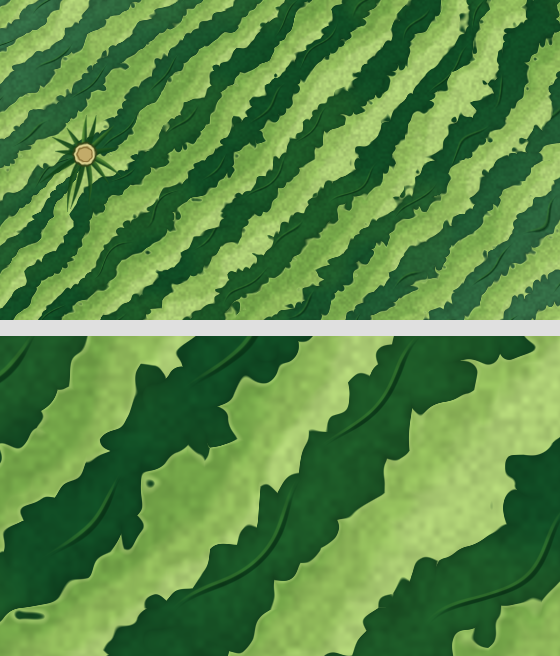
Top, the full canvas; bottom, a detail of the centre.
Reproduce this texture procedurally as a Shadertoy shader.

```glsl
// Melon rind: diagonal pale stripes with frayed edges over dark green, veins and a stem scar.
// A slightly fanned phase field counts the stripes; one extra stripe branches off at the stem.
// Noise frays the edges, and loops place the leaves around the stem.

#define STEM vec2(0.265, 0.518)  // stem centre, in canvas heights
#define PITCH 0.165              // stripe spacing across the stripes
#define LIGHT_HALF 0.258         // half width of a pale stripe, in periods
#define WANDER 0.34              // slow drift of the stripes, in periods
#define FRAY 0.046               // depth of the ragged edge
#define VEIN_CELL 0.23           // length of rind holding one vein
#define VEIN_WIDTH 0.0024
#define LEAVES 13
#define GRAIN 0.13

const float TAU = 6.28318;
const vec2 ALONG = vec2(0.69, 0.724);
const vec3 DEEP = vec3(0.065, 0.305, 0.145);
const vec3 FOREST = vec3(0.14, 0.38, 0.16);
const vec3 HAZE = vec3(0.23, 0.46, 0.30);
const vec3 LEAF = vec3(0.45, 0.64, 0.28);
const vec3 LIME = vec3(0.56, 0.72, 0.35);
const vec3 PALE = vec3(0.67, 0.80, 0.45);

float hash(vec2 p) {
    vec3 q = fract(p.xyx * 0.1031);
    q += dot(q, q.yzx + 33.33);
    return fract((q.x + q.y) * q.z);
}

float noise(vec2 p) {
    vec2 i = floor(p), f = fract(p);
    f = f * f * (3.0 - 2.0 * f);
    return mix(mix(hash(i), hash(i + vec2(1, 0)), f.x),
               mix(hash(i + vec2(0, 1)), hash(i + vec2(1, 1)), f.x), f.y);
}

float fold(vec2 p) { return abs(2.0 * noise(p) - 1.0); }

// Stripe number as a continuous value; whole numbers are pale centres.
float stripePhase(vec2 p) {
    float t = 1.0 - p.y;
    float start = 0.057 - 1.27 * t;
    float spacing = 0.196 + 0.096 * t - 0.045 * t * t;
    return (p.x - start) / spacing;
}

// Adds one whole period around the stem, mostly to its lower left.
float branch(vec2 r) {
    float angle = atan(r.x - r.y, -r.x - r.y);
    return smoothstep(-0.45, 0.8, angle);
}

// Signed distance to a tapered wavy vein: x is the distance, y the taper.
vec2 vein(vec2 p, float phase) {
    float row = floor(phase);
    float u = dot(p, ALONG) / VEIN_CELL + hash(vec2(row, 3.0));
    vec2 id = vec2(floor(u), row);
    float s = fract(u);
    float size = mix(0.45, 0.95, hash(id + 17.0));
    float taper = smoothstep(0.0, 0.25, s) * smoothstep(size, size * 0.7, s);
    float middle = 0.5 + 0.24 * (hash(id + 5.0) - 0.5)
                 + 0.06 * sin(TAU * (s * 1.3 + hash(id)));
    return vec2((fract(phase) - middle) * PITCH, taper * step(0.2, hash(id + 41.0)));
}

vec3 drawStem(vec3 color, vec2 r, float px) {
    // Leaves: curved blades of varied length
    for (int i = 0; i < LEAVES; i++) {
        vec2 id = vec2(float(i), 7.0);
        float a = (float(i) + 0.7 * hash(id)) * TAU / float(LEAVES);
        vec2 dir = vec2(cos(a), sin(a));
        float len = mix(0.09, 0.15, hash(id + 9.0)) + 0.04 * max(-dir.y, 0.0);
        vec2 q = vec2(dot(r, dir), dot(r, vec2(-dir.y, dir.x)));
        q.y += (hash(id + 23.0) - 0.5) * 5.0 * q.x * q.x;
        float t = clamp(q.x / len, 0.0, 1.0);
        float d = abs(q.y) - 0.021 * sqrt(t) * (1.0 - t);
        float cover = smoothstep(px, -px, d) * step(0.0, q.x) * step(q.x, len);
        vec3 blade = mix(vec3(0.06, 0.26, 0.09), vec3(0.32, 0.55, 0.20),
                         hash(id + 31.0) * smoothstep(-0.006, 0.006, q.y));
        color = mix(color, blade, 0.92 * cover);
    }
    // Button: dark collar, cream rim, tan middle
    float d = length(r) + 0.005 * (noise(r * 110.0 + 50.0) - 0.5);
    color = mix(color, vec3(0.20, 0.27, 0.09), smoothstep(0.042, 0.034, d));
    color = mix(color, vec3(0.86, 0.82, 0.56), smoothstep(px, -px, d - 0.032));
    color = mix(color, vec3(0.50, 0.41, 0.18), smoothstep(px, -px, d - 0.025));
    return mix(color, vec3(0.76, 0.67, 0.41), smoothstep(px, -px, d - 0.021));
}

void mainImage(out vec4 fragColor, in vec2 fragCoord) {
    float px = 1.0 / iResolution.y;
    vec2 p = fragCoord * px;
    vec2 r = p - STEM;

    // Stripes with a ragged border
    float drift = WANDER * (noise(p * 5.0) - 0.5) + 0.2 * (noise(p * 11.0 + 8.0) - 0.5);
    float phase = stripePhase(p) + drift;
    float f = fract(phase + branch(r) + 0.5) - 0.5;
    float lobes = 0.6 * fold(p * 17.0) + 0.4 * (1.0 - fold(p * 43.0 + 4.0));
    float edge = (LIGHT_HALF - abs(f)) * PITCH + FRAY * (lobes - 0.47);
    float light = smoothstep(-1.2 * px, 1.2 * px, edge);

    // Dark rind, veined and shaded next to the pale stripes
    float haze = smoothstep(0.2, 0.95, abs(dot(p - vec2(0.877, 0.5), vec2(0.7, -0.7))));
    vec3 dark = mix(DEEP, FOREST, 0.65 * smoothstep(0.4, 0.75, noise(p * 6.0 + 30.0)));
    dark = mix(dark, HAZE, 0.9 * haze);
    dark *= 1.0 - 0.22 * exp(-max(-edge, 0.0) * 90.0);
    vec2 v = vein(p, phase);
    float w = VEIN_WIDTH * v.y;
    float groove = smoothstep(w + px, w - px, abs(v.x)) * v.y;
    float ridge = smoothstep(w + px, w - px, abs(v.x + 0.0035)) * v.y;
    dark = mix(dark, vec3(0.23, 0.48, 0.18), 0.55 * ridge);
    dark = mix(dark, vec3(0.03, 0.19, 0.08), 0.8 * groove);

    // Pale flesh in layered tones, brighter toward the lower right border
    float tone = 0.5 + 1.1 * f + 0.8 * (noise(p * 4.0 + 60.0) - 0.5) + 0.2 * (lobes - 0.47);
    vec3 pale = mix(LEAF, LIME, smoothstep(0.22, 0.42, tone));
    pale = mix(pale, PALE, smoothstep(0.54, 0.70, tone));
    pale = mix(pale, PALE, 0.6 * smoothstep(0.008, 0.0, edge) + 0.2 * haze);

    // Fine leathery grain over both
    vec3 color = mix(dark, pale, light);
    color *= 1.0 + GRAIN * (noise(p * 130.0) + 0.6 * noise(p * 75.0) - 0.8);
    fragColor = vec4(drawStem(color, r, px), 1.0);
}
```
